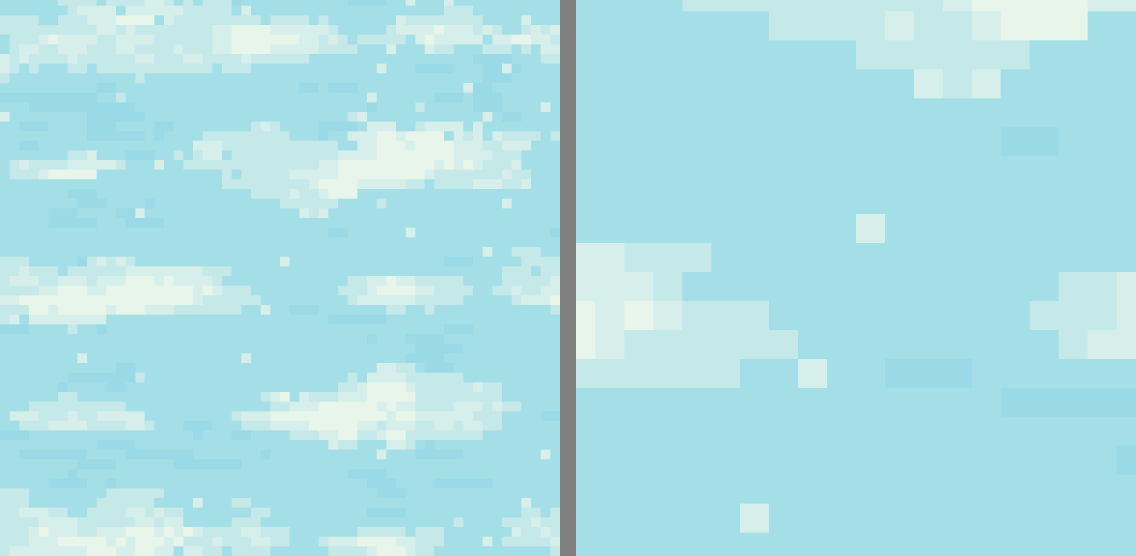
Left, the full canvas; right, a detail of the centre.
Write a Shadertoy shader that draws this texture.

```glsl
// Pixel-art sky: flat mottled clouds in drifting rows over light blue with darker streaks.

const float CELLS = 58.0;                 // blocks across the canvas
const int ROWS = 5;                       // cloud rows
const int SAMPLES = 3;                    // antialiasing samples per axis
const vec2 BIG_CLOUD = vec2(0.29, 0.08);  // half extents
const vec2 SMALL_CLOUD = vec2(0.12, 0.036);
const float ROW_START = 0.03;
const float ROW_STEP = 0.22;
const float BELLY = 1.65;                 // flattening of the underside
const float MIST_LEVEL = 0.21;
const float BRIGHT_LEVEL = 0.44;
const float STREAK_LEVEL = 0.71;
const float SPECK_SHARE = 0.006;
const float HOLE_SHARE = 0.04;

const vec3 SKY = vec3(0.643, 0.871, 0.902);
const vec3 STREAK = vec3(0.604, 0.853, 0.904);
const vec3 RIM = vec3(0.773, 0.910, 0.910);
const vec3 MIST = vec3(0.839, 0.937, 0.918);
const vec3 BRIGHT = vec3(0.910, 0.960, 0.918);

float hash(vec2 p) {
    return fract(sin(dot(p, vec2(127.1, 311.7))) * 43758.5453);
}

float noise(vec2 p) {
    vec2 i = floor(p), f = fract(p);
    f = f * f * (3.0 - 2.0 * f);
    return mix(mix(hash(i), hash(i + vec2(1, 0)), f.x),
               mix(hash(i + vec2(0, 1)), hash(i + vec2(1, 1)), f.x), f.y);
}

// One random value per short horizontal run of blocks
float runs(vec2 cell, float len) {
    float shift = hash(vec2(cell.y, len));
    return hash(vec2(floor(cell.x / len + shift) + 71.0, cell.y));
}

// Ellipse with a flattened underside, wrapping sideways; positive inside
float cloud(vec2 p, vec2 center, vec2 extent) {
    vec2 q = p - center;
    q.x = fract(q.x + 0.5) - 0.5;
    if (q.y < 0.0) q.y *= BELLY;
    return 1.0 - length(q / extent);
}

// Each row holds a large cloud and a small one on its far side
float cloudField(vec2 p) {
    float field = -2.0;
    for (int i = 0; i < ROWS; i++) {
        float row = float(i);
        float jitter = hash(vec2(row, 3.7)) - 0.5;
        vec2 center = vec2(0.22 + 0.44 * mod(row, 2.0) + 0.12 * jitter,
                           ROW_START + ROW_STEP * row);
        vec2 extent = BIG_CLOUD * (1.0 + 0.25 * jitter);
        field = max(field, cloud(p, center, extent));
        field = max(field, cloud(p, center + vec2(0.5, 0.04 * jitter), SMALL_CLOUD));
    }
    return field;
}

vec3 blockColor(vec2 cell) {
    float shape = cloudField((cell + 0.5) / CELLS);
    float billow = noise(cell * vec2(0.15, 0.30) + 9.0) - 0.5;
    float field = shape + 0.8 * billow
                + 0.34 * (runs(cell, 3.0) - 0.5)
                + 0.16 * (hash(cell + 17.0) - 0.5);
    float pick = hash(cell + 43.0);

    // Cloud tiers, mottled by their own noise, with gaps near the edges
    if (field > 0.0) {
        if (field < 0.5 && pick < HOLE_SHARE) return SKY;
        float tier = 0.6 * field
                   + 0.55 * (noise(cell * vec2(0.2, 0.36) + 57.0) - 0.5)
                   + 0.26 * (runs(cell + 130.0, 2.5) - 0.5)
                   + 0.14 * (hash(cell + 77.0) - 0.5);
        return tier > BRIGHT_LEVEL ? BRIGHT : tier > MIST_LEVEL ? MIST : RIM;
    }

    // Lone flecks and darker streaks in the open sky
    if (pick < SPECK_SHARE) return pick < 0.4 * SPECK_SHARE ? MIST : RIM;
    float streak = 0.55 * noise(cell * vec2(0.13, 0.28) + 31.0)
                 + 0.45 * runs(cell + 90.0, 3.5);
    return streak > STREAK_LEVEL && field < -0.25 ? STREAK : SKY;
}

void mainImage(out vec4 fragColor, in vec2 fragCoord) {
    vec3 color = vec3(0.0);
    for (int y = 0; y < SAMPLES; y++) {
        for (int x = 0; x < SAMPLES; x++) {
            vec2 offset = (vec2(x, y) + 0.5) / float(SAMPLES) - 0.5;
            vec2 uv = (fragCoord + offset) / iResolution.x;
            color += blockColor(floor(uv * CELLS));
        }
    }
    fragColor = vec4(color / float(SAMPLES * SAMPLES), 1.0);
}
```
